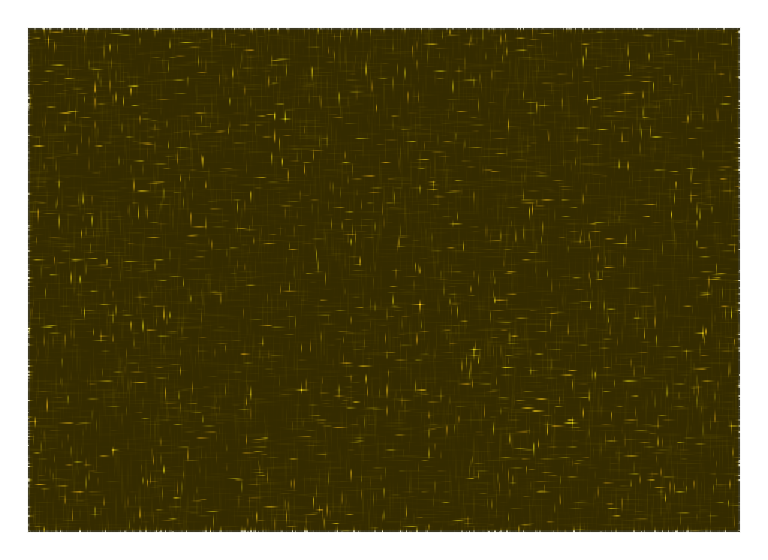
Give the GLSL for this texture, as a Shadertoy shader.

```glsl
// A dark olive woven cloth on a white page, with a thin grey frayed hem.
// Every thread row and column is cut into random cells; each cell holds one
// tapered slub, mostly faint and rarely bright. Units: canvas height = 1.

#define THREADS 374.0
#define MARGIN 0.0499
#define SLUB_LENGTH 13.0
#define FAINT_LENGTH 34.0
#define SLUB_GAIN 0.46
#define SLUB_RARITY 30.0
#define FAINT_GAIN 0.05
#define CLOTH vec3(0.205, 0.167, 0.0)
#define HEM vec3(0.30, 0.32, 0.33)
#define PAPER vec3(1.0)

// Integer hash of a grid cell and a layer number, 0 to 1
float hash(vec2 cell, float layer) {
    uvec3 v = uvec3(ivec3(vec3(cell, layer) + 4096.0));
    v = v * 1664525u + 1013904223u;
    v.x += v.y * v.z; v.y += v.z * v.x; v.z += v.x * v.y;
    v ^= v >> 16u;
    v.x += v.y * v.z; v.y += v.z * v.x; v.z += v.x * v.y;
    return float(v.z >> 8u) / 16777216.0;
}

// Smooth value noise for broad uneven wear
float valueNoise(vec2 p) {
    vec2 i = floor(p), f = fract(p);
    f = f * f * (3.0 - 2.0 * f);
    float low = mix(hash(i, 90.0), hash(i + vec2(1, 0), 90.0), f.x);
    float high = mix(hash(i + vec2(0, 1), 90.0), hash(i + vec2(1, 1), 90.0), f.x);
    return mix(low, high, f.y);
}

// One slub per cell: x = strength, y = tint. Position is (along, across).
vec2 slub(vec2 p, float cellLength, float rarity, float layer) {
    float thread = floor(p.y);
    float along = p.x / cellLength + hash(vec2(thread, 7.0), layer);
    vec2 cell = vec2(floor(along), thread);
    float t = fract(along);
    float peak = mix(0.25, 0.75, hash(cell, layer + 1.0));
    float reach = mix(0.5, 1.0, hash(cell, layer + 2.0));
    float side = t < peak ? t / peak : (1.0 - t) / (1.0 - peak);
    float taper = smoothstep(1.0 - reach, 1.0, side);
    float round_ = 1.0 - smoothstep(0.3, 0.65, abs(fract(p.y) - 0.5));
    float strength = pow(hash(cell, layer + 3.0), rarity);
    return vec2(strength * taper * round_, hash(cell, layer + 4.0));
}

// Light added by all threads running in one direction
vec3 weave(vec2 p, float layer) {
    vec2 bright = slub(p, SLUB_LENGTH, SLUB_RARITY, layer);
    vec2 faint = slub(p, FAINT_LENGTH, 3.0, layer + 10.0);
    vec3 gold = vec3(1.0, mix(0.72, 1.02, bright.y), 0.12);
    vec3 olive = vec3(1.0, mix(0.85, 1.0, faint.y), 0.0);
    return SLUB_GAIN * bright.x * gold + FAINT_GAIN * faint.x * olive;
}

void mainImage(out vec4 fragColor, in vec2 fragCoord) {
    vec2 p = fragCoord / iResolution.y;
    vec2 size = vec2(iResolution.x / iResolution.y, 1.0);

    // Cloth with warp and weft slubs
    vec2 grid = p * THREADS;
    float wear = mix(0.65, 1.35, valueNoise(p * 14.0));
    vec3 cloth = CLOTH + wear * (weave(grid, 20.0) + weave(grid.yx, 50.0));

    // Signed distance to the cloth edge
    vec2 q = abs(p - 0.5 * size) - (0.5 * size - MARGIN);
    float edge = max(q.x, q.y);
    float depth = -edge * THREADS;

    // Grey hem with short pale thread ends running inwards
    float index = q.y > q.x ? floor(grid.x) : floor(grid.y);
    vec2 endCell = vec2(index, q.y > q.x ? step(0.5, p.y) : 2.0 + step(0.5 * size.x, p.x));
    float pale = pow(hash(endCell, 80.0), 7.0);
    float endLength = mix(1.0, 6.0, hash(endCell, 81.0));
    float hem = 1.0 - smoothstep(0.7, 1.7, depth);
    float fray = pale * (1.0 - smoothstep(0.0, endLength, depth));
    cloth = mix(cloth, HEM, 0.42 * hem);
    cloth += fray * mix(vec3(0.32, 0.28, 0.05), vec3(0.65), hem);

    // Lay the cloth on the page with a smooth border
    float coverage = clamp(0.5 - edge * iResolution.y, 0.0, 1.0);
    fragColor = vec4(mix(PAPER, clamp(cloth, 0.0, 1.0), coverage), 1.0);
}
```
